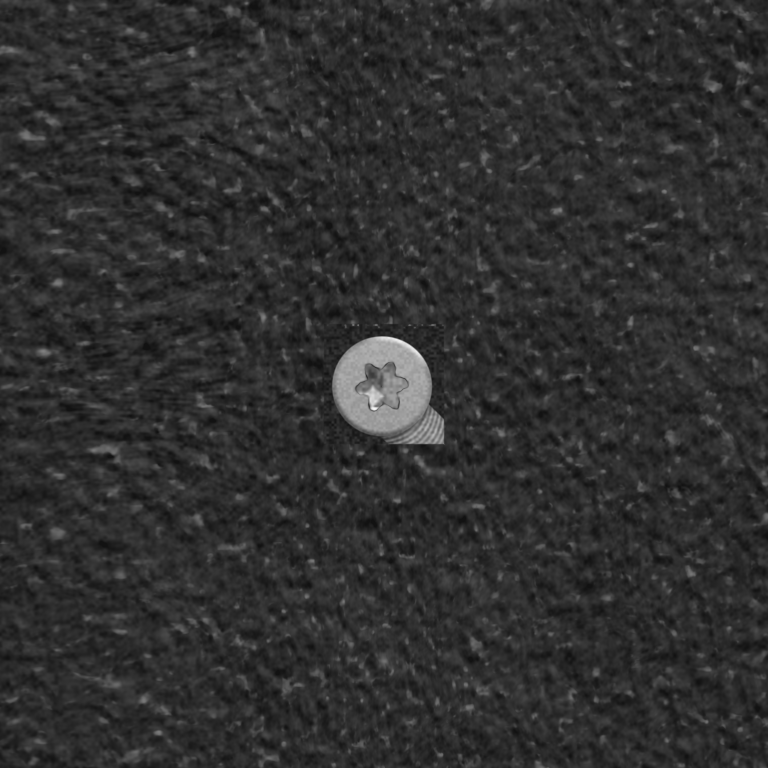
A WebGL 1 fragment shader for this texture:

```glsl
precision highp float;
// A pale countersunk screw with a six-lobed recess on dark pebbled leather.
// Embossed value noise forms the grain, sheared noise fans out the left streaks,
// and polar distance functions shape the head, recess and clipped thread.

uniform vec2 u_resolution;

const vec2 HEAD_CENTER = vec2(0.4975, 0.4970);
const float HEAD_RADIUS = 0.0650;
const float PATCH_HALF = 0.0782;
const float LEATHER_TONE = 0.172;
const float GRAIN_SCALE = 62.0;
const float GRAIN_RELIEF = 0.21;
const float GLOSS = 0.17;
const float LOBE_RADIUS = 0.0285;
const float LOBE_DEPTH = 0.0060;
const float LOBE_TURN = 0.12;
const float THREAD_PITCH = 0.0066;
const float SHAFT_HALF = 0.0370;

float hash(vec2 p) {
  return fract(sin(dot(p, vec2(127.1, 311.7))) * 43758.545);
}

float noise(vec2 p) {
  vec2 i = floor(p), f = fract(p);
  f = f * f * (3.0 - 2.0 * f);
  return mix(mix(hash(i), hash(i + vec2(1.0, 0.0)), f.x),
             mix(hash(i + vec2(0.0, 1.0)), hash(i + 1.0), f.x), f.y);
}

float fbm(vec2 p) {
  float sum = 0.0, weight = 0.5;
  for (int i = 0; i < 3; i++) {
    sum += weight * noise(p);
    p = mat2(0.8, -0.6, 0.6, 0.8) * p * 2.05 + 17.3;
    weight *= 0.5;
  }
  return sum;
}

// Soft spot with a separate radius on each axis
float spot(vec2 p, vec2 center, vec2 radius) {
  vec2 q = (p - center) / radius;
  return exp(-dot(q, q));
}

// Streaks spreading sideways from a crease
float fan(vec2 p, vec2 center) {
  vec2 d = p - center;
  float spread = sqrt(d.x * d.x + 0.03);
  vec2 q = vec2(d.x * 42.0, d.y / spread * 22.0) + 1.2 * noise(p * 20.0);
  float streak = noise(q + 31.0) * 0.5 + noise(q * vec2(1.6, 2.1)) * 0.5;
  return (streak - 0.5) * spot(p, center + vec2(0.07, 0.0), vec2(0.23, 0.17));
}

float leather(vec2 p) {
  float left = 1.0 - smoothstep(0.15, 0.65, p.x);
  vec2 warp = vec2(noise(p * 24.0), noise(p * 24.0 + 9.0)) * 0.012;
  vec2 q = (p + warp) * GRAIN_SCALE * vec2(mix(1.15, 0.8, left), 1.0);
  float relief = fbm(q) - fbm(q + vec2(0.25, 0.6));
  float tone = LEATHER_TONE + GRAIN_RELIEF * relief;
  tone += 0.07 * (fbm(p * 9.0) - 0.44) + 0.07 * (noise(p * 190.0) - 0.5);
  // Glossy tips: wide on the left, small dots on the right
  float gloss = noise((p + warp) * vec2(mix(92.0, 50.0, left), 105.0) + 53.0);
  float fleck = 0.5 + noise(p * vec2(140.0, 230.0));
  tone += GLOSS * fleck * smoothstep(0.60, 0.98, gloss) * smoothstep(-0.15, 0.20, relief);
  tone += 0.22 * (fan(p, vec2(0.14, 0.87)) + fan(p, vec2(0.14, 0.50)));
  // Worn sheen, creases and one short cut
  tone += 0.022 * spot(p, vec2(0.34, 0.86), vec2(0.13, 0.09));
  tone += 0.018 * spot(p, vec2(0.06, 0.90), vec2(0.09, 0.12));
  tone -= 0.035 * spot(p, vec2(0.15, 0.87), vec2(0.025, 0.05));
  tone -= 0.030 * spot(p, vec2(0.31, 0.98), vec2(0.06, 0.04));
  tone -= 0.13 * spot(p, vec2(0.880, 0.365), vec2(0.021, 0.006));
  return max(tone, 0.07);
}

float thread(vec2 d) {
  vec2 s = vec2(d.x - d.y, d.x + d.y) * 0.7071;
  float across = (s.y + 0.0105) / SHAFT_HALF;
  float phase = (s.x + 0.014 * across * across) / THREAD_PITCH;
  float ridge = 0.5 + 0.5 * sin(6.2832 * phase);
  float rough = 0.14 * (noise(d * 300.0) - 0.5);
  return 0.47 + 0.17 * ridge + 0.08 * across - 0.14 * across * across + rough;
}

float recess(vec2 d, float angle) {
  float tone = 0.51 + 0.06 * cos(angle - 0.1) + 0.18 * (noise(d * 250.0) - 0.5);
  tone -= 0.18 * spot(d, vec2(-0.012, 0.017), vec2(0.008, 0.012));
  tone -= 0.14 * spot(d, vec2(0.010, 0.026), vec2(0.007));
  tone -= 0.14 * spot(d, vec2(-0.001, 0.006), vec2(0.003, 0.012));
  // Angular bright facet with a jagged glint below
  float facet = abs(d.x + 0.012) + abs(d.y + 0.013);
  tone += 0.32 * (1.0 - smoothstep(0.009, 0.017, facet));
  tone += 0.24 * spot(d, vec2(-0.026, -0.010), vec2(0.007, 0.003));
  tone += 0.48 * spot(d, vec2(-0.010, -0.030), vec2(0.008, 0.005));
  tone -= 0.42 * spot(d, vec2(-0.017, -0.028), vec2(0.002, 0.006));
  tone -= 0.30 * spot(d, vec2(-0.008, -0.026), vec2(0.004, 0.0015));
  return tone;
}

float headTone(vec2 d, float r, float px) {
  vec2 dir = d / max(r, 0.0001);
  float rim = smoothstep(0.87, 0.98, r / HEAD_RADIUS);
  float light = dot(dir, vec2(0.42, 0.91));
  float tone = 0.635 + 0.4 * d.y + 0.09 * (noise(d * 330.0) - 0.5);
  tone += rim * (0.36 * smoothstep(0.65, 1.0, light) - 0.11 - 0.16 * smoothstep(0.1, 1.0, -light));
  float angle = atan(d.y, d.x);
  float edge = r - LOBE_RADIUS - LOBE_DEPTH * cos(6.0 * (angle - LOBE_TURN));
  edge += 0.003 * (noise(d * 210.0 + 40.0) - 0.5);
  tone = mix(recess(d, angle), tone, smoothstep(-px, px, edge));
  float outline = exp(-edge * edge / 0.0000026);
  return tone - outline * (0.04 + 0.30 * noise(d * 150.0));
}

void main() {
  float px = 1.0 / min(u_resolution.x, u_resolution.y);
  vec2 p = gl_FragCoord.xy / u_resolution;
  vec2 d = p - HEAD_CENTER;
  float r = length(d);
  float tone = leather(p);
  // Darker, finely speckled square around the screw
  vec2 box = abs(p - 0.5) - PATCH_HALF;
  float inside = 1.0 - smoothstep(-px, px, max(box.x, box.y));
  float speck = noise(p * 300.0 + 7.0);
  float border = smoothstep(-0.009, 0.0, p.y - 0.5 - PATCH_HALF);
  float ground = 0.07 + 0.16 * speck + 0.28 * border * smoothstep(0.65, 0.95, speck);
  tone = mix(tone, ground, inside * 0.8);
  // Threaded shaft, cut off by the square
  float side = abs((d.x + d.y) * 0.7071 + 0.0105) - SHAFT_HALF;
  float shaft = (1.0 - smoothstep(-px, px, side)) * step(0.0, d.x - d.y) * inside;
  float shade = mix(0.68, 1.0, smoothstep(0.0, 0.010, r - HEAD_RADIUS));
  tone = mix(tone, thread(d) * shade, shaft);

  float head = 1.0 - smoothstep(-px, px, r - HEAD_RADIUS);
  tone = mix(tone, headTone(d, r, px), head);
  gl_FragColor = vec4(vec3(clamp(tone, 0.0, 1.0)), 1.0);
}
```
